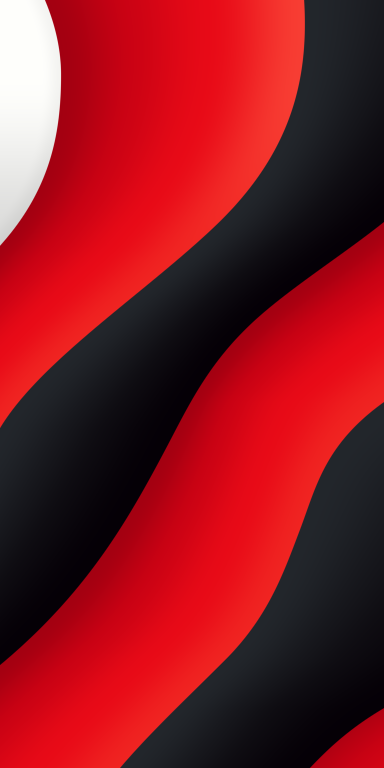
Write a WebGL 2 fragment shader that draws this background.

```glsl
#version 300 es
precision highp float;

uniform vec2 u_resolution;
out vec4 fragColor;

// Cubic Hermite span x(y) from (x0, y0) to (x1, y1), extended by straight lines.
float span(float y, float y0, float y1, float x0, float x1, float m0, float m1) {
    float h = y1 - y0;
    float t = clamp((y - y0) / h, 0.0, 1.0);
    float s = 1.0 - t;
    float curve = mix(x0, x1, t * t * (3.0 - 2.0 * t)) + h * t * s * (m0 * s - m1 * t);
    return curve + m0 * min(y - y0, 0.0) + m1 * max(y - y1, 0.0);
}

// Ribbon borders, from upper left to lower right.
float paleEdge(float y) {
    return y < 0.195 ? span(y, 0.0, 0.195, 0.117, 0.159, 0.42, 0.0)
                     : span(y, 0.195, 0.64, 0.159, 0.0, 0.0, -0.9);
}

float upperRedEdge(float y) {
    return y < 0.589 ? span(y, 0.0, 0.589, 0.792, 0.56, 0.06, -1.05)
                     : span(y, 0.589, 1.115, 0.56, 0.0, -1.05, -0.6);
}

float upperDarkEdge(float y) {
    if (y < 0.846) return span(y, 0.578, 0.846, 1.0, 0.651, -1.25, -1.05);
    return y < 1.172 ? span(y, 0.846, 1.172, 0.651, 0.43, -1.05, -0.53)
                     : span(y, 1.172, 1.732, 0.43, 0.0, -0.53, -1.2);
}

float lowerRedEdge(float y) {
    if (y < 1.38) return span(y, 1.047, 1.38, 1.0, 0.781, -1.4, -0.38);
    return y < 1.719 ? span(y, 1.38, 1.719, 0.781, 0.586, -0.38, -1.0)
                     : span(y, 1.719, 2.0, 0.586, 0.3125, -1.0, -0.85);
}

float lowerDarkEdge(float y) {
    return span(y, 1.844, 2.0, 1.0, 0.807, -1.7, -0.95);
}

// Horizontal offset turned into an approximate distance to the border.
float borderDistance(float offset, float pixel) {
    return offset * pixel / max(length(vec2(dFdx(offset), dFdy(offset))), 1e-6);
}

// Position across a ribbon: 0 at its left border, 1 at its right border.
float across(float left, float right) {
    return clamp(left / max(left - right, 1e-4), 0.0, 1.0);
}

vec3 redRamp(float t) {
    vec3 color = mix(vec3(0.64, 0.0, 0.065), vec3(0.78, 0.005, 0.075), smoothstep(0.0, 0.3, t));
    color = mix(color, vec3(0.91, 0.04, 0.09), smoothstep(0.2, 0.65, t));
    return mix(color, vec3(0.94, 0.14, 0.13), smoothstep(0.6, 1.0, t));
}

vec3 darkRamp(float t) {
    vec3 color = mix(vec3(0.135, 0.15, 0.17), vec3(0.065, 0.06, 0.08), smoothstep(0.0, 0.6, t));
    return mix(color, vec3(0.02, 0.0, 0.025), smoothstep(0.4, 0.95, t));
}

void main() {
    // Canvas widths, with y running down from the top.
    vec2 p = gl_FragCoord.xy / u_resolution * vec2(1.0, 2.0);
    p.y = 2.0 - p.y;
    float pixel = 2.0 / u_resolution.y;

    float pale = borderDistance(p.x - paleEdge(p.y), pixel);
    float upperRed = borderDistance(p.x - upperRedEdge(p.y), pixel);
    float upperDark = borderDistance(p.x - upperDarkEdge(p.y), pixel);
    float lowerRed = borderDistance(p.x - lowerRedEdge(p.y), pixel);
    float lowerDark = borderDistance(p.x - lowerDarkEdge(p.y), pixel);

    // White disc with a grey lower rim.
    vec3 color = mix(vec3(0.995, 0.995, 0.985), vec3(0.86, 0.86, 0.855), smoothstep(0.2, 0.64, p.y));
    color -= 0.04 * smoothstep(-0.05, 0.0, pale);

    // Upper red ribbon, warmer near the top right.
    float t = across(pale, upperRed);
    vec3 red = redRamp(t);
    red += vec3(0.03, 0.1, 0.07) * smoothstep(0.6, 1.0, t) * (1.0 - smoothstep(0.2, 0.75, p.y));

    // Layer the ribbons from left to right.
    float soft = 0.7 * pixel;
    color = mix(color, red, smoothstep(-soft, soft, pale));
    color = mix(color, darkRamp(across(upperRed, upperDark)), smoothstep(-soft, soft, upperRed));
    color = mix(color, redRamp(across(upperDark, lowerRed)), smoothstep(-soft, soft, upperDark));
    color = mix(color, darkRamp(across(lowerRed, lowerDark)), smoothstep(-soft, soft, lowerRed));
    color = mix(color, redRamp(0.12 + 2.0 * max(lowerDark, 0.0)), smoothstep(-soft, soft, lowerDark));

    fragColor = vec4(color, 1.0);
}
```
